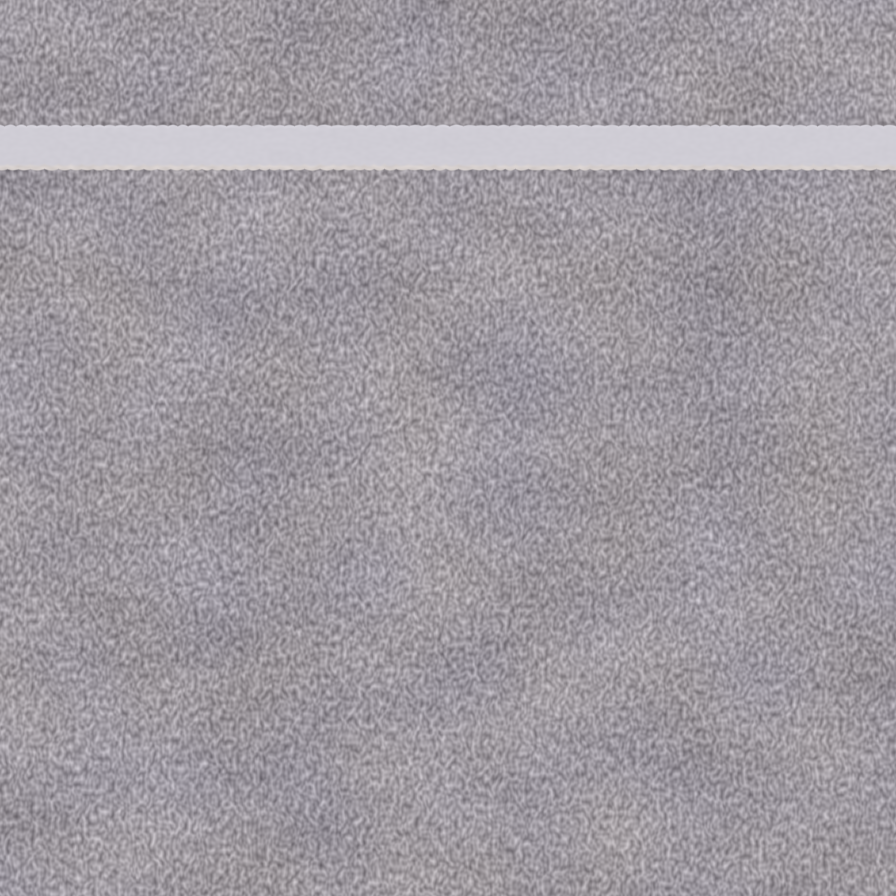
Write a Shadertoy shader that draws this texture.

```glsl
#define FABRIC vec3(0.616, 0.596, 0.622)
#define BAND vec3(0.812, 0.803, 0.835)
#define CREAM vec3(0.845, 0.815, 0.800)
#define BAND_BOTTOM 0.8105
#define BAND_TOP 0.8600
#define STITCHES 76.0
#define STITCH_DEPTH 0.0022
#define FINE_GRAIN 0.20
#define COARSE_GRAIN 0.13
#define MOTTLE 0.085

// Unit gradient at a lattice point
vec2 gradientAt(vec2 cell) {
    uvec2 q = uvec2(ivec2(cell) + 4096);
    uint h = q.x * 1597334673u ^ q.y * 3812015801u;
    h = (h ^ (h >> 15)) * 2246822519u;
    h ^= h >> 13;
    float angle = float(h & 65535u) * 6.28318 / 65536.0;
    return vec2(cos(angle), sin(angle));
}

float gradientNoise(vec2 p) {
    vec2 i = floor(p), f = p - i;
    vec2 u = f * f * f * (f * (f * 6.0 - 15.0) + 10.0);
    vec2 e = vec2(1, 0);
    float a = dot(gradientAt(i), f);
    float b = dot(gradientAt(i + e.xy), f - e.xy);
    float c = dot(gradientAt(i + e.yx), f - e.yx);
    float d = dot(gradientAt(i + e.xx), f - e.xx);
    return mix(mix(a, b, u.x), mix(c, d, u.x), u.y);
}

float fbm(vec2 p) {
    float sum = 0.0, weight = 0.6;
    for (int k = 0; k < 4; k++) {
        sum += weight * gradientNoise(p);
        p = mat2(1.9, 0.5, -0.5, 1.9) * p + 17.3;
        weight *= 0.6;
    }
    return sum;
}

// Short upright fibres over broad, flat patches
vec3 fabric(vec2 uv) {
    vec2 bent = uv + 0.003 * vec2(gradientNoise(uv * 45.0), gradientNoise(uv * 45.0 + 31.7));
    float grain = FINE_GRAIN * gradientNoise(bent * vec2(235.0, 165.0));
    grain += COARSE_GRAIN * gradientNoise(mat2(0.93, 0.37, -0.37, 0.93) * bent * vec2(150.0, 105.0) + 53.1);
    float patches = MOTTLE * fbm(uv * vec2(6.0, 10.0) + 3.7);
    float tint = 0.018 * gradientNoise(uv * 9.0 + 71.3);
    return FABRIC + grain + patches + tint * vec3(-0.5, -0.2, 1.0);
}

// Scalloped offset along one sewn edge
float scallop(float x, float seed) {
    float phase = x * STITCHES + 0.8 * gradientNoise(vec2(x * 18.0, seed));
    float size = 0.65 + 0.7 * gradientNoise(vec2(x * 27.0, seed + 9.5));
    return STITCH_DEPTH * size * (abs(sin(3.14159 * phase)) - 0.5);
}

void mainImage(out vec4 fragColor, in vec2 fragCoord) {
    vec2 uv = fragCoord / iResolution.y;
    float soft = max(0.0012, 0.8 / iResolution.y);

    // Signed distances into the band from each edge
    float fromBottom = uv.y - BAND_BOTTOM + scallop(uv.x, 2.5);
    float fromTop = BAND_TOP - uv.y + scallop(uv.x, 6.5);
    float inside = min(fromBottom, fromTop);

    // Thin contact shadow on the fabric
    vec3 color = fabric(uv);
    color *= 1.0 - 0.10 * exp(-max(-inside, 0.0) / 0.003);

    // Smooth ribbon with faint weave
    vec3 ribbon = BAND + 0.012 * fbm(uv * vec2(14.0, 40.0));
    ribbon += 0.012 * gradientNoise(uv * vec2(130.0, 190.0));

    // Warm thread below, pale thread above
    float lowerThread = smoothstep(0.0075, 0.003, fromBottom);
    float upperThread = smoothstep(0.0045, 0.001, fromTop);
    float threadTone = 0.06 * gradientNoise(uv * vec2(95.0, 180.0) + 11.9);
    ribbon = mix(ribbon, CREAM + threadTone, 0.85 * lowerThread);
    ribbon = mix(ribbon, BAND + 0.025 + threadTone, 0.7 * upperThread);

    color = mix(color, ribbon, smoothstep(-soft, soft, inside));
    fragColor = vec4(clamp(color, 0.0, 1.0), 1.0);
}
```
